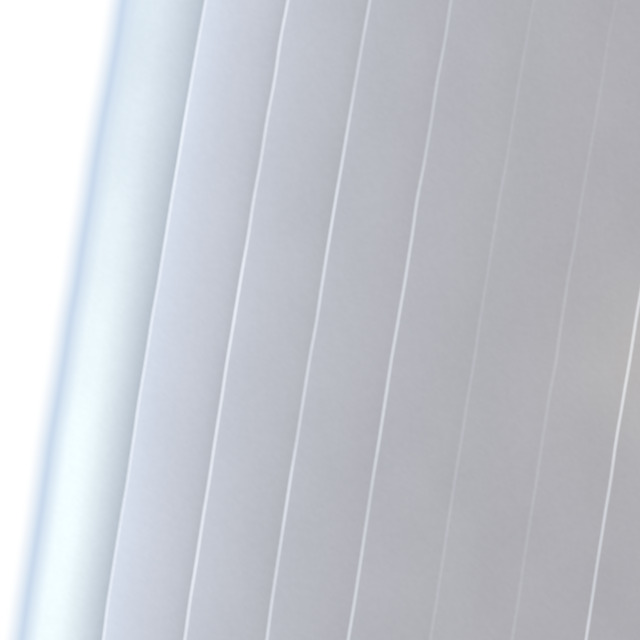
This texture is drawn by a three.js fragment shader. Its source:

```glsl
// Fan of pale sheets: slanted, evenly spaced bright edges over soft grey paper,
// lit strongly from the left. A sheared coordinate counts the sheets; each edge
// gets a highlight, a shadow on its left and its own wear, plus paper grain.

varying vec2 vUv;

const float SPACING = 0.128;       // distance between sheet edges
const float FIRST_EDGE = 0.0325;   // where edge 0 meets the bottom
const float SLANT = 0.161;         // sideways run from bottom to top
const float BOW = 0.003;           // slight curve of the edges
const float WOBBLE = 0.0022;       // unevenness of each edge
const float EDGE_HALF = 0.0036;    // half width of a bright edge
const float GRAIN = 0.016;
const float MOTTLE = 0.014;

const vec3 BACKLIGHT = vec3(1.0, 1.0, 1.0);
const vec3 PAPER = vec3(0.683, 0.683, 0.705);
const vec3 COOL_TINT = vec3(1.0, 1.2, 1.4);
const vec3 RIM = vec3(0.83, 0.885, 0.945);
const vec3 GLOW_TOP = vec3(0.865, 0.91, 0.945);
const vec3 GLOW_BOTTOM = vec3(0.945, 0.99, 1.0);
const vec3 DIM = vec3(0.775, 0.815, 0.86);
const vec3 EDGE_LIGHT = vec3(0.93, 0.95, 0.98);
const vec3 WARM = vec3(0.035, 0.028, 0.010);

float hash(vec2 p) {
  return fract(sin(dot(p, vec2(127.1, 311.7))) * 43758.5453);
}

float noise(vec2 p) {
  vec2 i = floor(p);
  vec2 f = fract(p);
  f = f * f * (3.0 - 2.0 * f);
  return mix(mix(hash(i), hash(i + vec2(1.0, 0.0)), f.x),
             mix(hash(i + vec2(0.0, 1.0)), hash(i + vec2(1.0, 1.0)), f.x), f.y);
}

// Horizontal position counted in sheets; whole numbers lie on the edges.
float sheetCoord(vec2 uv) {
  float x = uv.x - FIRST_EDGE - SLANT * uv.y + BOW * 4.0 * uv.y * (1.0 - uv.y);
  float s = x / SPACING;
  return s + 0.1 * smoothstep(6.0, 7.0, s);
}

// First sheet, where light spills around the rim.
vec3 litSheet(float s, float y) {
  vec3 glow = mix(GLOW_BOTTOM, GLOW_TOP, smoothstep(0.25, 1.0, y));
  vec3 c = mix(RIM, glow, smoothstep(0.0, 0.25, s));
  return mix(c, DIM, smoothstep(0.35, 1.0, s));
}

// Remaining sheets: light falls off rightward and across each sheet.
vec3 shadedSheet(float s) {
  float falloff = exp(-0.55 * (s - 1.0));
  float across = 0.5 - fract(s);
  float light = 0.14 * falloff + 0.045 * across * falloff - 0.002 * max(s - 4.0, 0.0);
  return PAPER + light * COOL_TINT;
}

// Brightness of an edge: worn away on sheets 5 and 6, uneven along its length.
float edgeStrength(float k, float y) {
  float worn = smoothstep(4.2, 4.8, k) * (1.0 - smoothstep(6.2, 6.8, k));
  float strength = mix(0.86 - 0.085 * k, 0.13, worn);
  strength += 0.3 * smoothstep(6.5, 7.0, k);
  float topFade = 1.0 - 0.45 * smoothstep(0.55, 1.0, y) * smoothstep(2.5, 3.5, k);
  float patches = 0.72 + 0.5 * noise(vec2(k * 7.3, y * 9.0));
  return strength * topFade * patches;
}

void main() {
  vec2 uv = vUv;
  float s = sheetCoord(uv);

  // Uneven edge position, independent for each edge
  float k = floor(s + 0.5);
  float wander = noise(vec2(k * 5.7, uv.y * 16.0)) - 0.5;
  s += wander * WOBBLE / SPACING;
  float d = (s - k) * SPACING;

  // Sheets and the bright opening at the left
  vec3 color = s < 1.0 ? litSheet(s, uv.y) : shadedSheet(s);
  color = mix(BACKLIGHT, color, smoothstep(-0.24, 0.02, s));
  color -= 0.03 * exp(-pow(s / 0.05, 2.0)) * vec3(1.2, 0.9, 0.5);

  // Shadow to the left of each edge, then the bright edge itself
  if (k > 0.5) {
    float depth = 0.075 * exp(-0.55 * (k - 1.0));
    color -= depth * exp(min(d, 0.0) / 0.011) * (1.0 - smoothstep(-0.003, 0.001, d));
    float edge = 1.0 - smoothstep(0.1 * EDGE_HALF, 1.35 * EDGE_HALF, abs(d));
    color = mix(color, EDGE_LIGHT, edge * clamp(edgeStrength(k, uv.y), 0.0, 1.0));
  }

  // Warm reflection at the right side
  vec2 toWarm = (uv - vec2(1.0, 0.44)) * vec2(1.3, 1.0);
  color += WARM * exp(-45.0 * dot(toWarm, toWarm));

  // Paper texture: slanted fibres and broad mottling, absent in the backlight
  float onPaper = smoothstep(-0.05, 0.3, s);
  vec2 fibre = vec2(uv.x + uv.y, uv.y - uv.x) * vec2(150.0, 85.0);
  float grain = 0.6 * noise(fibre) + 0.4 * noise(uv * 240.0) - 0.5;
  float mottle = noise(uv * vec2(17.0, 12.0)) - 0.5;
  color += onPaper * (GRAIN * grain + MOTTLE * mottle);

  gl_FragColor = vec4(clamp(color, 0.0, 1.0), 1.0);
}
```
